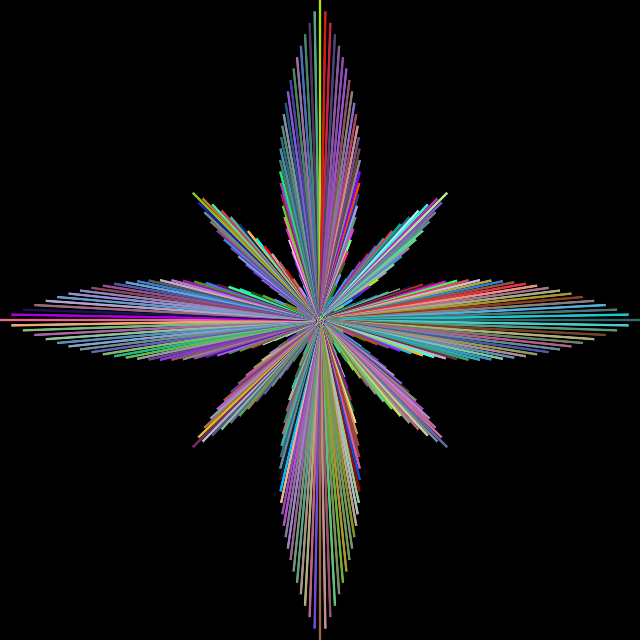
A WebGL 1 fragment shader for this background:

```glsl
precision highp float;
// Eight-pointed starburst of thin, randomly coloured rays on black.
uniform vec2 u_resolution;

#define RAYS 360.0          // rays around the full turn
#define HALF_WIDTH 0.0039   // half thickness of a ray
#define MAIN_SPAN 28.0      // degrees from a main tip to the notch
#define DIAG_LENGTH 0.5625  // length of the diagonal arms
#define DIAG_SPAN 16.5      // degrees from a diagonal tip to the notch
#define NOTCH_LENGTH 0.025  // shortest ray
#define TINT 0.5            // pull of the regional tints

// Length of the ray at an angle in degrees.
float rayLength(float angle) {
  float offAxis = abs(mod(angle + 45.0, 90.0) - 45.0);
  float mainArm = (1.0 - offAxis / MAIN_SPAN) / cos(radians(offAxis));
  float diagArm = DIAG_LENGTH * (1.0 - (45.0 - offAxis) / DIAG_SPAN);
  return max(NOTCH_LENGTH, max(mainArm, diagArm));
}

vec3 randomColor(float id) {
  return fract(sin((id + 1.0) * vec3(12.9898, 78.233, 37.719)) * 43758.5453);
}

// Blend a tint over a soft range of angles.
vec3 tinted(vec3 color, float angle, float center, float spread, vec3 tint) {
  float offset = abs(mod(angle - center + 180.0, 360.0) - 180.0);
  float weight = 1.0 - smoothstep(spread * 0.6, spread * 1.2, offset);
  return mix(color, tint, TINT * weight);
}

vec3 rayColor(float id, float angle) {
  vec3 c = randomColor(id);
  // East and north-east arms
  c = tinted(c, angle, 2.0, 3.0, vec3(0.10, 0.60, 0.80));
  c = tinted(c, angle, 8.0, 4.0, vec3(1.00, 0.35, 0.15));
  c = tinted(c, angle, 40.0, 5.0, vec3(0.30, 0.75, 0.75));
  // North and north-west arms
  c = tinted(c, angle, 82.0, 6.0, vec3(0.75, 0.45, 0.60));
  c = tinted(c, angle, 98.0, 7.0, vec3(0.25, 0.20, 0.65));
  c = tinted(c, angle, 142.0, 6.0, vec3(0.30, 0.35, 0.90));
  // West and south-west arms
  c = tinted(c, angle, 171.0, 7.0, vec3(0.40, 0.50, 0.65));
  c = tinted(c, angle, 182.5, 2.5, vec3(0.85, 0.70, 0.30));
  c = tinted(c, angle, 187.5, 3.0, vec3(0.20, 0.60, 0.80));
  c = tinted(c, angle, 195.0, 4.0, vec3(0.45, 0.20, 0.80));
  c = tinted(c, angle, 217.0, 7.0, vec3(0.80, 0.45, 0.55));
  c = tinted(c, angle, 231.0, 6.0, vec3(0.25, 0.60, 0.40));
  // South and south-east arms
  c = tinted(c, angle, 250.0, 6.0, vec3(0.35, 0.70, 0.40));
  c = tinted(c, angle, 264.0, 6.0, vec3(0.65, 0.40, 0.85));
  c = tinted(c, angle, 276.0, 6.0, vec3(0.75, 0.60, 0.30));
  c = tinted(c, angle, 305.0, 6.0, vec3(0.40, 0.75, 0.25));
  c = tinted(c, angle, 320.0, 6.0, vec3(0.60, 0.25, 0.70));
  c = tinted(c, angle, 352.0, 6.0, vec3(0.50, 0.65, 0.45));
  return c;
}

void main() {
  float size = min(u_resolution.x, u_resolution.y);
  vec2 p = (2.0 * gl_FragCoord.xy - u_resolution) / size;
  float blur = 1.0 / size;  // half a pixel
  float stepAngle = 360.0 / RAYS;
  float nearest = floor(degrees(atan(p.y, p.x + 1e-6)) / stepAngle + 0.5);

  // Paint neighbouring rays clockwise, later ones on top.
  vec3 color = vec3(0.0);
  for (int k = -10; k <= 10; k++) {
    float id = mod(nearest - float(k), RAYS);
    float angle = id * stepAngle;
    vec2 dir = vec2(cos(radians(angle)), sin(radians(angle)));
    float along = dot(p, dir);
    float across = abs(dir.x * p.y - dir.y * p.x);
    float edge = max(across - HALF_WIDTH, max(along - rayLength(angle), -along));
    float cover = 1.0 - smoothstep(-blur, blur, edge);
    if (cover > 0.0) color = mix(color, rayColor(id, angle), cover);
  }
  gl_FragColor = vec4(color, 1.0);
}
```
